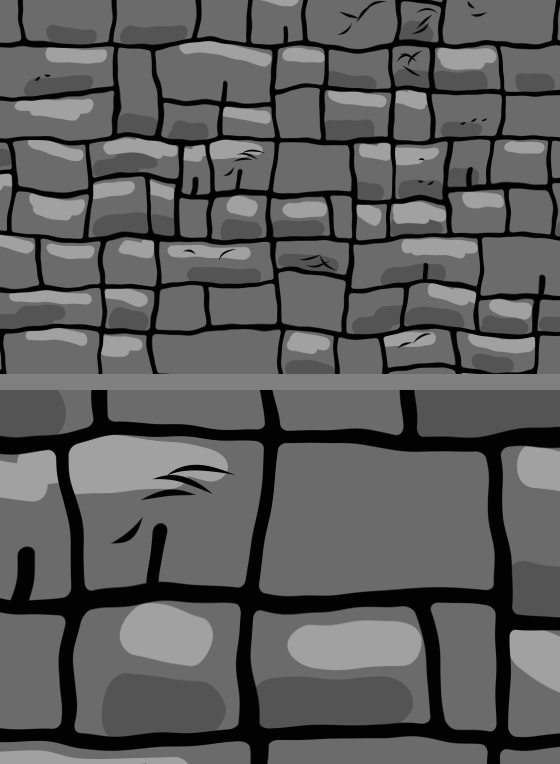
Top: the whole. Bottom: its middle third, enlarged.
This texture is drawn by a Shadertoy shader. Its source:

```glsl
#define COURSE_HEIGHT 0.255
#define COURSE_OFFSET 0.115
#define BLOCK_WIDTH 0.25
#define EDGE_JITTER 0.7
#define SPLIT_CHANCE 0.76
#define INK_HALF_WIDTH 0.0064
#define CORNER_RADIUS 0.014
#define WOBBLE 0.034
#define LIGHT_CHANCE 0.48
#define SHADE_CHANCE 0.58
#define SCRATCH_CHANCE 0.2
#define STUB_CHANCE 0.12

const vec3 INK = vec3(0.008);
const vec3 STONE = vec3(0.42);
const vec3 SHADE = vec3(0.33);
const vec3 LIGHT = vec3(0.63);

struct Stone { vec2 lo, hi, id; };

float hash(vec2 cell, float salt) {
    vec3 q = fract(vec3(cell.xyx + salt * 7.31) * vec3(0.1031, 0.1030, 0.0973));
    q += dot(q, q.yzx + 33.33);
    return fract((q.x + q.y) * q.z);
}

float cornerSlope(vec2 cell, vec2 offset) {
    float angle = 6.2832 * hash(cell, 0.5);
    return dot(vec2(cos(angle), sin(angle)), offset);
}

float gradientNoise(vec2 p) {
    vec2 i = floor(p), f = p - i, u = f * f * f * (f * (f * 6.0 - 15.0) + 10.0);
    vec2 e = vec2(0, 1);
    return mix(mix(cornerSlope(i, f), cornerSlope(i + e.yx, f - e.yx), u.x),
               mix(cornerSlope(i + e, f - e), cornerSlope(i + 1.0, f - 1.0), u.x), u.y);
}

float segment(vec2 p, vec2 a, vec2 b) {
    vec2 pa = p - a, ba = b - a;
    return length(pa - ba * clamp(dot(pa, ba) / dot(ba, ba), 0.0, 1.0));
}

float blockEdge(float i, float course) {
    return BLOCK_WIDTH * (i + EDGE_JITTER * (hash(vec2(i, course), 1.0) - 0.5));
}

// Courses hold blocks; blocks may split into upper and lower, then left and right
Stone findStone(vec2 p) {
    float course = floor((p.y - COURSE_OFFSET) / COURSE_HEIGHT);
    float i = floor(p.x / BLOCK_WIDTH);
    if (p.x < blockEdge(i, course)) i -= 1.0;
    else if (p.x >= blockEdge(i + 1.0, course)) i += 1.0;

    float base = COURSE_OFFSET + course * COURSE_HEIGHT;
    Stone s = Stone(vec2(blockEdge(i, course), base),
                    vec2(blockEdge(i + 1.0, course), base + COURSE_HEIGHT),
                    vec2(i * 5.0, course));
    if (hash(s.id, 2.0) < SPLIT_CHANCE) {
        float bed = mix(s.lo.y, s.hi.y, mix(0.36, 0.64, hash(s.id, 3.0)));
        if (p.y > bed) { s.lo.y = bed; s.id.x += 1.0; }
        else { s.hi.y = bed; s.id.x += 2.0; }

        if (s.hi.x - s.lo.x > 0.2 && hash(s.id, 4.0) < 0.55) {
            float joint = mix(s.lo.x, s.hi.x, mix(0.3, 0.7, hash(s.id, 5.0)));
            if (p.x > joint) { s.lo.x = joint; s.id.x += 2.0; }
            else s.hi.x = joint;
        }
    }
    return s;
}

// Marker stroke with an occasional second, offset pass
float markerStroke(vec2 p, vec2 a, vec2 b, float radius, float second) {
    float d = segment(p, a, b);
    if (second < 0.4) {
        vec2 shift = vec2(0.035, 0.7 * radius) * (second < 0.2 ? 1.0 : -1.0);
        d = min(d, segment(p, mix(a, b, 0.4) + shift, b + shift));
    }
    return d - radius;
}

// Short curved nicks that taper to points
float scratches(vec2 p, Stone s) {
    float d = 1.0, fine = hash(s.id, 30.0);
    for (float k = 0.0; k < 4.0; k++) {
        if (k > 1.0 && hash(s.id, 31.0 + k) < 0.5) continue;
        vec2 spot = vec2(hash(s.id, 40.0 + k), hash(s.id, 50.0 + k));
        vec2 q = p - mix(s.lo, s.hi, 0.25 + 0.5 * spot);
        float angle = mix(-0.9, 0.9, hash(s.id, 60.0 + k));
        float reach = fine < 0.3 ? 0.008 : mix(0.018, 0.032, spot.x);
        q = vec2(q.x * cos(angle) + q.y * sin(angle), q.y * cos(angle) - q.x * sin(angle));
        float taper = 1.0 - q.x * q.x / (reach * reach);
        float bend = reach * mix(-0.35, 0.35, spot.y);
        d = min(d, max(abs(q.y - bend * taper) - 0.003 * taper, abs(q.x) - reach));
    }
    return d;
}

void mainImage(out vec4 fragColor, in vec2 fragCoord) {
    float soft = 0.8 / iResolution.y;
    vec2 p = fragCoord / iResolution.y;

    // Hand-drawn wobble
    vec2 w = vec2(gradientNoise(p * 5.0), gradientNoise(p * 5.0 + 31.7));
    vec2 tremor = vec2(gradientNoise(p * 19.0 + 9.3), gradientNoise(p * 19.0 + 57.1));
    vec2 q = p + WOBBLE * w + 0.007 * tremor;

    Stone s = findStone(q);
    vec2 size = s.hi - s.lo;
    vec3 color = STONE;

    // Shade along the bottom of the stone
    if (hash(s.id, 10.0) < SHADE_CHANCE) {
        float span = min(size.x * mix(0.3, 0.65, hash(s.id, 11.0)), 0.15);
        vec2 a = s.lo + vec2(mix(0.02, size.x - span, 0.6 * hash(s.id, 12.0)), 0.028);
        float d = markerStroke(q, a, a + vec2(span, -0.004), 0.025, hash(s.id, 13.0));
        color = mix(color, SHADE, smoothstep(soft, -soft, d));
    }

    // Light along the top, leaning down to the right
    if (hash(s.id, 20.0) < LIGHT_CHANCE) {
        float span = min(size.x * mix(0.35, 0.75, hash(s.id, 21.0)), 0.2);
        vec2 b = s.hi - vec2(0.02 + 0.2 * size.x * hash(s.id, 22.0), 0.034);
        vec2 a = b + vec2(-span, 0.024 * hash(s.id, 23.0));
        float d = markerStroke(q, a, b, 0.018, hash(s.id, 24.0));
        color = mix(color, LIGHT, smoothstep(soft, -soft, d));
    }

    // Ink joints with rounded corners
    vec2 box = abs(q - 0.5 * (s.lo + s.hi)) - 0.5 * size + CORNER_RADIUS;
    float inside = CORNER_RADIUS - length(max(box, 0.0)) - min(max(box.x, box.y), 0.0);
    float ink = inside - INK_HALF_WIDTH * (1.0 + 0.3 * gradientNoise(p * 12.0));

    // Unfinished joints and nicks
    if (hash(s.id, 25.0) < STUB_CHANCE) {
        vec2 root = vec2(mix(s.lo.x, s.hi.x, 0.35 + 0.3 * hash(s.id, 26.0)), s.lo.y);
        ink = min(ink, segment(q, root, root + vec2(0.004, 0.045)) - INK_HALF_WIDTH);
    }
    if (hash(s.id, 27.0) < SCRATCH_CHANCE) ink = min(ink, scratches(q, s));

    color = mix(color, INK, smoothstep(soft, -soft, ink));
    fragColor = vec4(color, 1.0);
}
```
